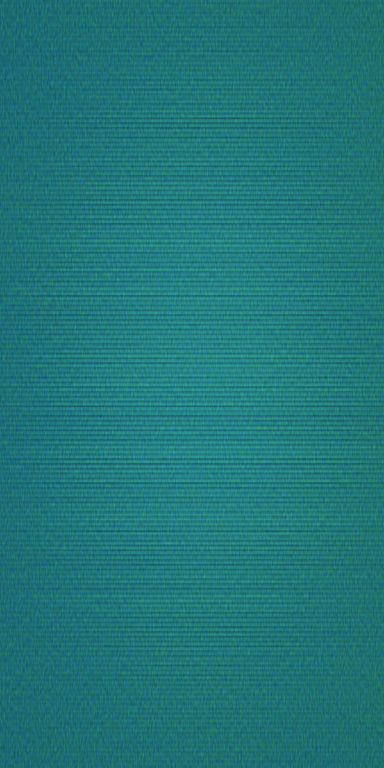
A Shadertoy shader for this texture:

```glsl
// Teal ribbed cloth: thin, uneven horizontal ribs crossed by upright fibres.
// Ribs are periodic bands of varied strength, fibres are stretched gradient
// noise, and a broad glow raises the brightness and the rib contrast.

const float RIB_COUNT = 160.0;
const vec2 FIBRE_CELLS = vec2(215.0, 120.0);
const vec3 DEEP_BLUE = vec3(0.085, 0.385, 0.490);
const vec3 SEA_GREEN = vec3(0.140, 0.470, 0.380);
const vec3 GLOW_TINT = vec3(0.040, 0.110, 0.110);

float hash(vec2 p) {
    vec3 q = fract(vec3(p.xyx) * 0.1031);
    q += dot(q, q.yzx + 33.33);
    return fract((q.x + q.y) * q.z);
}

vec2 randomGradient(vec2 cell) {
    float angle = 6.28319 * hash(cell);
    return vec2(cos(angle), sin(angle));
}

// Gradient noise, roughly -0.7 to 0.7
float gradientNoise(vec2 p) {
    vec2 cell = floor(p);
    vec2 f = fract(p);
    vec2 u = f * f * f * (f * (f * 6.0 - 15.0) + 10.0);
    float a = dot(randomGradient(cell), f);
    float b = dot(randomGradient(cell + vec2(1.0, 0.0)), f - vec2(1.0, 0.0));
    float c = dot(randomGradient(cell + vec2(0.0, 1.0)), f - vec2(0.0, 1.0));
    float d = dot(randomGradient(cell + vec2(1.0, 1.0)), f - vec2(1.0, 1.0));
    return mix(mix(a, b, u.x), mix(c, d, u.x), u.y);
}

// Soft band centred at a given phase of a repeating coordinate
float softBand(float coord, float center, float halfWidth, float blur) {
    float dist = abs(fract(coord - center + 0.5) - 0.5);
    return 1.0 - smoothstep(halfWidth - blur, halfWidth + blur, dist);
}

// Upright threads with a finer layer over them
float fibres(vec2 p, float seed) {
    float coarse = gradientNoise(p + seed);
    float fine = gradientNoise(p * vec2(1.17, 1.3) + seed * 3.1);
    return coarse + 0.7 * fine;
}

// One at the center, falling gently towards all four edges
float centralGlow(vec2 uv) {
    vec2 p = (uv - vec2(0.53, 0.52)) * 2.0;
    return exp(-1.1 * p.x * p.x - 1.5 * p.y * p.y);
}

void mainImage(out vec4 fragColor, in vec2 fragCoord) {
    vec2 uv = fragCoord / iResolution.xy;
    float glow = centralGlow(uv);

    // Ribs: a dark groove and a lit ridge, uneven from row to row
    float row = uv.y * RIB_COUNT;
    float rowId = floor(row);
    float blur = max(0.08, 0.5 * RIB_COUNT / iResolution.y);
    float grooveStrength = mix(0.45, 1.45, hash(vec2(rowId, 7.0)));
    float ridgeStrength = mix(0.45, 1.35, hash(vec2(rowId, 19.0)));
    float wear = 1.0 + 0.4 * gradientNoise(vec2(uv.x * 9.0, rowId * 0.73));
    float ribContrast = mix(0.15, 1.0, smoothstep(0.08, 0.65, glow)) * wear;
    float groove = grooveStrength * softBand(row, 0.35, 0.16, blur);
    float ridge = ridgeStrength * softBand(row, 0.8, 0.16, blur);

    // Thread colour wanders between blue and green, greener to the right
    vec2 weave = uv * FIBRE_CELLS;
    float thread = fibres(weave, 4.37);
    float tint = fibres(weave, 23.61);
    float patches = gradientNoise(uv * vec2(3.0, 6.0) + 5.1);
    float greenness = 0.5 + 0.16 * (uv.x - 0.5) + 0.7 * tint + 0.12 * patches;
    greenness += ribContrast * (0.20 * ridge - 0.24 * groove);
    vec3 color = mix(DEEP_BLUE, SEA_GREEN, clamp(greenness, 0.0, 1.0));

    // Shade by fibres, ribs and the glow
    color *= 1.0 + 0.16 * thread;
    color *= 1.0 + ribContrast * (0.08 * ridge - 0.13 * groove);
    color += GLOW_TINT * (glow - 0.08);

    fragColor = vec4(clamp(color, 0.0, 1.0), 1.0);
}
```
